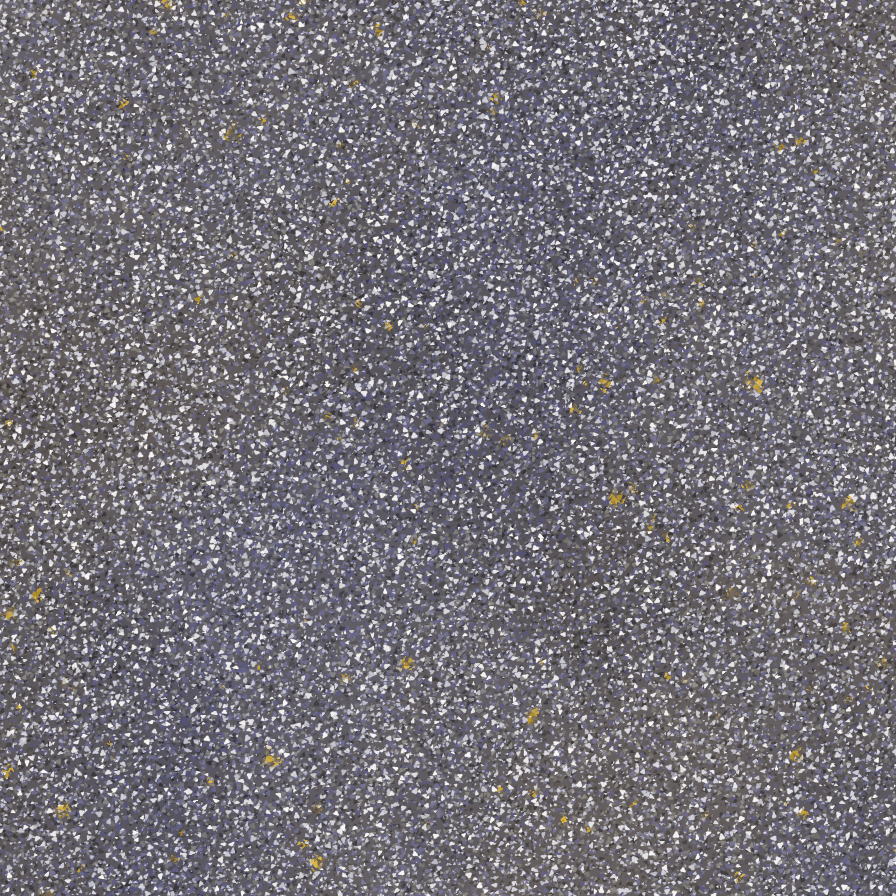
Give the GLSL for this texture, as a three.js fragment shader.

```glsl
// Weathered asphalt: dark binder packed with grey, bluish and white stone chips,
// plus a few ragged yellow lichen spots. Each layer is a jittered cell grid of
// small tilted grains; layered sines vary tone and density over the slab.

#define CHIP_CELLS 105.0     // large white chips across the canvas
#define CHIP_SHARE 0.66      // part of the cells that hold a chip
#define SPECK_CELLS 185.0    // small pale specks across the canvas
#define SPECK_SHARE 0.50
#define GREY_SHARE 0.62
#define BLUE_SHARE 0.62
#define LICHEN_SHARE 0.17
#define EDGE_SOFTNESS 0.0010 // half width of grain edges, in canvas units
#define TILT 0.5             // mean grain direction, in radians
#define CLOUD_CONTRAST 0.035 // strength of the broad tone changes

varying vec2 vUv;

vec3 hash3(vec2 cell, float seed) {
  vec3 p = fract(vec3(cell.xyx + seed * 17.3) * vec3(0.1031, 0.1030, 0.0973));
  p += dot(p, p.yxz + 33.33);
  return fract((p.xxy + p.yzz) * p.zyx);
}

// Broad, uneven clouds in about -1..1 from warped, rotated sines.
float clouds(vec2 p, float seed) {
  float sum = 0.0;
  float amplitude = 0.5;
  p += seed;
  for (int i = 0; i < 5; i++) {
    p += 0.6 * sin(p.yx * 1.3 + seed);
    sum += amplitude * sin(p.x) * cos(p.y * 0.8 + seed);
    p = mat2(1.28, 1.02, -1.02, 1.28) * p + 2.7;
    amplitude *= 0.72;
  }
  return sum;
}

// Scattered lumpy grains: x = coverage, y = random tone of the top grain.
vec2 grains(vec2 uv, float cells, float share, float maxRadius, float seed) {
  vec2 p = uv * cells;
  vec2 home = floor(p);
  float soft = EDGE_SOFTNESS * cells;
  vec2 best = vec2(0.0);
  for (int y = -1; y <= 1; y++) {
    for (int x = -1; x <= 1; x++) {
      vec2 cell = home + vec2(float(x), float(y));
      vec3 place = hash3(cell, seed);
      vec3 form = hash3(cell, seed + 5.7);
      vec2 q = p - cell - place.xy;
      float angle = TILT + (form.x - 0.5) * 2.4;
      float c = cos(angle);
      float s = sin(angle);
      q = vec2(c * q.x + s * q.y, (c * q.y - s * q.x) * mix(1.05, 1.8, form.z));
      float radius = maxRadius * mix(0.35, 1.0, form.y);
      float lump = 1.0 + 0.2 * sin(3.0 * atan(q.y, q.x + 0.0001) + 40.0 * form.x);
      float d = length(q) - radius * lump;
      float cover = (1.0 - smoothstep(-soft, soft, d)) * step(place.z, share);
      if (cover > best.x) best = vec2(cover, fract(form.x * 7.0 + form.y * 5.0));
    }
  }
  return best;
}

void main() {
  vec2 uv = vUv;
  float tone = clouds(uv * 5.0, 1.7);
  float hue = clouds(uv * 3.5, 6.1);
  float density = 1.0 + 0.22 * clouds(uv * 8.0, 3.4);

  // Binder with dark pits, drifting between brown and blue-grey
  vec3 color = vec3(0.375, 0.355, 0.370);
  vec2 pit = grains(uv, 160.0, 0.7, 0.55, 11.0);
  color = mix(color, mix(vec3(0.23, 0.22, 0.23), vec3(0.36, 0.34, 0.34), pit.y), pit.x);

  // Dull grey and bluish stones
  vec2 grey = grains(uv, 145.0, GREY_SHARE, 0.48, 23.0);
  color = mix(color, mix(vec3(0.43, 0.42, 0.41), vec3(0.57, 0.56, 0.54), grey.y), grey.x * 0.95);
  vec2 blue = grains(uv, 130.0, BLUE_SHARE * (1.0 + 0.3 * hue), 0.45, 31.0);
  color = mix(color, mix(vec3(0.35, 0.34, 0.48), vec3(0.48, 0.47, 0.59), blue.y), blue.x * 0.95);
  color += CLOUD_CONTRAST * (tone + hue * vec3(-0.5, -0.2, 0.6));

  // Pale specks, then larger white chips
  vec2 speck = grains(uv, SPECK_CELLS, SPECK_SHARE * density, 0.40, 43.0);
  color = mix(color, mix(vec3(0.58, 0.58, 0.66), vec3(0.82, 0.82, 0.86), speck.y), speck.x);
  vec2 chip = grains(uv, CHIP_CELLS, CHIP_SHARE * density, 0.37, 59.0);
  color = mix(color, mix(vec3(0.74, 0.74, 0.78), vec3(0.98, 0.97, 0.96), chip.y), chip.x);

  // Ragged lichen: warped blobs and flecks, broken up by fine grains
  float colony = smoothstep(-0.5, 0.6, clouds(uv * 7.0, 9.2));
  vec2 ragged = uv + 0.0025 * sin(uv.yx * 620.0 + 3.0 * sin(uv * 410.0));
  float blob = grains(ragged, 18.0, LICHEN_SHARE * colony, 0.22, 71.0).x;
  float fleck = grains(ragged, 50.0, LICHEN_SHARE * 0.6 * colony, 0.26, 83.0).x;
  vec2 crumb = grains(uv, 140.0, 0.9, 0.65, 97.0);
  float lichen = max(blob, fleck) * mix(0.3, 0.95, crumb.x);
  vec3 yellow = mix(vec3(0.66, 0.53, 0.14), vec3(0.90, 0.74, 0.27), crumb.y);
  color = mix(color, yellow, lichen);

  gl_FragColor = vec4(clamp(color, 0.0, 1.0), 1.0);
}
```
